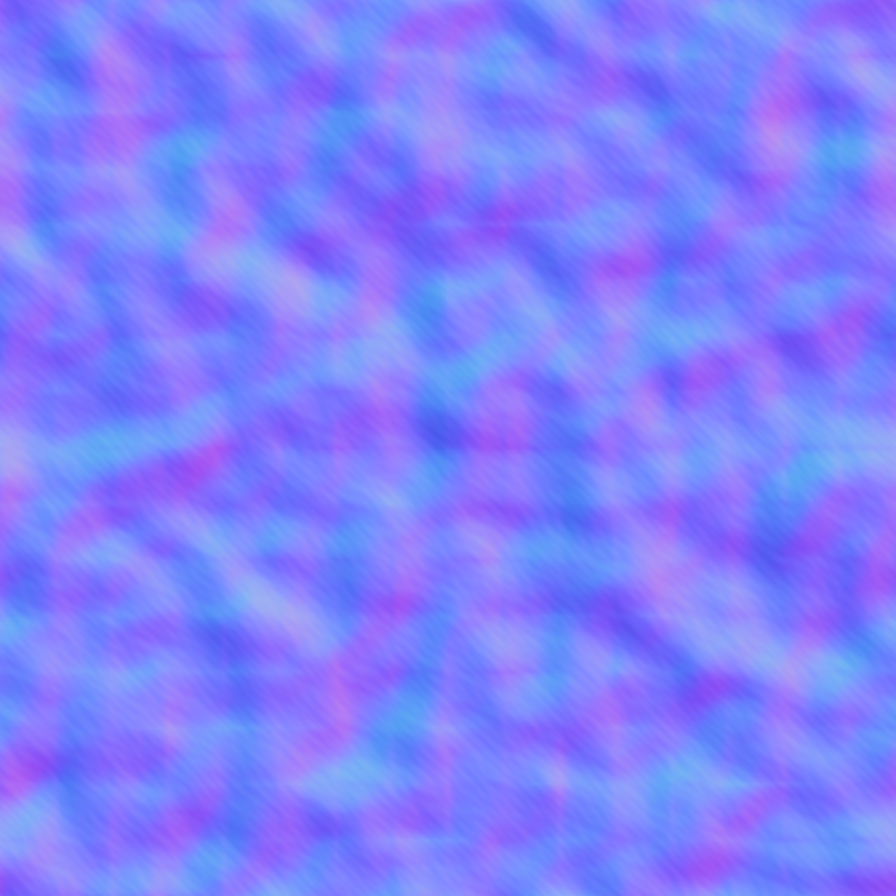
Write a three.js fragment shader that draws this texture map.

```glsl
// Tileable tangent-space normal map of soft rolling bumps with a faint diagonal grain.
varying vec2 vUv;

// Random unit gradient for a lattice corner, wrapped so the map tiles
vec2 cornerGradient(vec2 cell, vec2 period) {
  vec2 c = mod(cell, period);
  float angle = 6.28318 * fract(sin(dot(c, vec2(127.1, 311.7)) + period.x * 7.3) * 43758.5453);
  return vec2(cos(angle), sin(angle));
}

float gradientNoise(vec2 p, vec2 period) {
  vec2 i = floor(p);
  vec2 f = fract(p);
  vec2 w = f * f * (3.0 - 2.0 * f);
  float a = dot(cornerGradient(i, period), f);
  float b = dot(cornerGradient(i + vec2(1.0, 0.0), period), f - vec2(1.0, 0.0));
  float c = dot(cornerGradient(i + vec2(0.0, 1.0), period), f - vec2(0.0, 1.0));
  float d = dot(cornerGradient(i + 1.0, period), f - 1.0);
  return mix(mix(a, b, w.x), mix(c, d, w.x), w.y);
}

float height(vec2 uv) {
  // Broad bumps: each octave adds a similar slope
  float h = 0.0;
  float slope = 0.19;
  float freq = 8.0;
  for (int k = 0; k < 3; k++) {
    h += slope / freq * gradientNoise(uv * freq, vec2(freq));
    slope *= k == 0 ? 0.95 : 0.25;
    freq *= 2.0;
  }
  // Fine grain, stretched from upper left to lower right
  vec2 grain = vec2((uv.x + uv.y) * 90.0, (uv.x - uv.y) * 35.0);
  return h + 0.0003 * gradientNoise(grain, vec2(90.0, 35.0));
}

void main() {
  // Surface slope by central differences
  vec2 e = vec2(1.0 / 1024.0, 0.0);
  vec2 slope = vec2(height(vUv + e.xy) - height(vUv - e.xy),
                    height(vUv + e.yx) - height(vUv - e.yx)) / (2.0 * e.x);

  // Pack the normal into colour
  vec3 normal = normalize(vec3(-slope, 1.0));
  gl_FragColor = vec4(normal * 0.5 + 0.5, 1.0);
}
```
